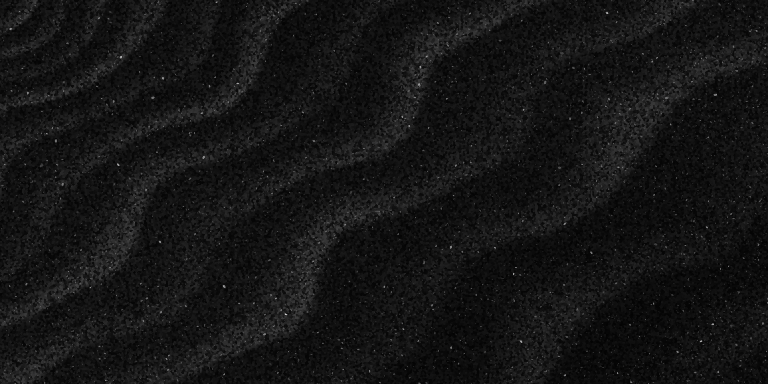
Reproduce this texture procedurally as a Shadertoy shader.

```glsl
const vec3 SAND_TINT = vec3(1.0, 1.0, 1.005);
const float BASE_TONE = 0.056;      // unlit sand
const float RIDGE_TONE = 0.085;     // light added on dune crests
const float RIPPLE_ANGLE = 0.663;   // crest direction in radians
const float RIPPLE_RATE = 6.5;      // ripples per log unit across the slope
const float RIPPLE_SHIFT = 0.28;
const float BEND = 0.05;            // sideways wander of the crests
const float GRAIN_CELLS = 190.0;    // sand grains per canvas height
const float GRAIN_CONTRAST = 1.5;
const int GLINT_LAYERS = 4;
const float GLINT_CELLS = 125.0;    // cells per height in the finest layer
const float GLINT_RADIUS = 0.0014;
const float GLINT_GROWTH = 0.00055; // extra radius per layer
const float GLINT_GAIN = 0.30;

vec3 hash3(vec2 cell) {
    vec3 h = fract(cell.xyx * vec3(0.1031, 0.1030, 0.0973));
    h += dot(h, h.yxz + 33.33);
    return fract((h.xxy + h.yzz) * h.zyx);
}

mat2 rotation(float angle) {
    float c = cos(angle), s = sin(angle);
    return mat2(c, s, -s, c);
}

// Smoothed cellular mosaic: each grain has its own shade
float sandGrain(vec2 p) {
    vec2 cell = floor(p), local = fract(p);
    float shade = 0.0, total = 0.0;
    for (int y = -1; y <= 1; y++) {
        for (int x = -1; x <= 1; x++) {
            vec2 offset = vec2(x, y);
            vec3 rnd = hash3(cell + offset + 57.0);
            vec2 d = offset + rnd.xy - local;
            float weight = exp(-8.0 * dot(d, d));
            shade += weight * rnd.z;
            total += weight;
        }
    }
    return shade / total;
}

// Gentle windward rise, steep lee side; x runs along, y across the crests
float duneRidge(vec2 slope) {
    float along = slope.x, across = slope.y;
    float bent = across - BEND * cos(9.0 * along - 6.6 * across - 3.7)
               - 0.012 * sin(17.0 * along + 5.0 * across);
    float phase = RIPPLE_RATE * log(max(bent + 1.2, 0.1)) + RIPPLE_SHIFT;
    float t = fract(phase), id = floor(phase);
    float rise = smoothstep(0.05, 0.85, t);
    float profile = rise * rise * (1.0 - smoothstep(0.84, 1.0, t));
    float strength = 0.68 + 0.32 * sin(4.0 * along + 2.4 * id);
    return profile * strength * (1.0 - 0.35 * smoothstep(0.2, 0.9, across));
}

// Scattered bright flecks, sparser and larger in each layer
float glints(vec2 p, float density, float pixel) {
    float light = 0.0;
    for (int i = 0; i < GLINT_LAYERS; i++) {
        float layer = float(i);
        float cells = GLINT_CELLS * pow(0.58, layer);
        vec2 q = rotation(0.5 + 1.1 * layer) * p * cells + 400.0 + 91.0 * layer;
        vec2 cell = floor(q);
        vec3 place = hash3(cell), look = hash3(cell + 217.0);
        vec2 d = (fract(q) - mix(vec2(0.28), vec2(0.72), place.xy)) / cells;
        d = rotation(6.283 * look.x) * d * vec2(0.85, 1.3);
        float radius = (GLINT_RADIUS + GLINT_GROWTH * layer) * (0.7 + 0.6 * look.y);
        float fleck = 1.0 - smoothstep(radius - 0.5 * pixel, radius + 0.5 * pixel, length(d));
        float chance = density * 0.22 * pow(0.62, layer);
        float power = (0.25 + look.z * look.z) * (0.6 + 0.35 * layer);
        light += fleck * power * step(place.z, chance);
    }
    return light * GLINT_GAIN;
}

void mainImage(out vec4 fragColor, in vec2 fragCoord) {
    vec2 p = fragCoord / iResolution.y;
    float pixel = max(1.0 / iResolution.y, 0.002);

    // Dune relief
    vec2 slope = rotation(-RIPPLE_ANGLE) * p * vec2(1.0, 1.0);
    slope.y = -slope.y;
    float ridge = duneRidge(slope);
    float nearSide = smoothstep(0.1, 1.0, slope.y);
    float haze = 0.5 + 0.25 * sin(3.1 * p.x + 2.0 * p.y) + 0.25 * sin(5.3 * p.y - 2.3 * p.x + 1.0);
    float tone = BASE_TONE * (0.88 + 0.24 * haze - 0.2 * nearSide) + RIDGE_TONE * ridge;

    // Grains and sparkle
    float grain = 0.3 + GRAIN_CONTRAST * sandGrain(p * GRAIN_CELLS);
    float density = 0.35 + 0.75 * ridge + 0.5 * nearSide + 0.3 * haze;
    float value = tone * grain + glints(p, density, pixel);

    fragColor = vec4(SAND_TINT * min(value, 0.85), 1.0);
}
```
